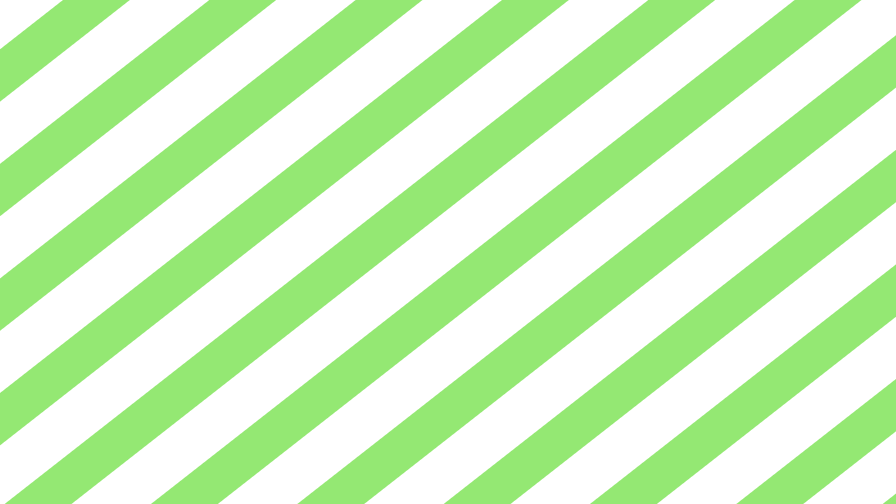
Reproduce this pattern procedurally as a Shadertoy shader.

```glsl
const vec3 BACKGROUND = vec3(1.0);
const vec3 STRIPE_COLOR = vec3(0.58, 0.91, 0.45);
const float STRIPE_ANGLE = radians(38.06); // slope above the horizontal
const float PERIOD = 0.179;                // spacing across stripes, in canvas heights
const float STRIPE_SHARE = 0.457;          // stripe width as a share of the period
const float STRIPE_PHASE = 0.26;           // first stripe centre, in periods

// Signed distance to the nearest stripe edge, negative inside
float stripeDistance(vec2 p) {
    vec2 normal = vec2(sin(STRIPE_ANGLE), -cos(STRIPE_ANGLE));
    float across = dot(p, normal) / PERIOD - STRIPE_PHASE;
    float fromCentre = abs(fract(across + 0.5) - 0.5);
    return (fromCentre - 0.5 * STRIPE_SHARE) * PERIOD;
}

void mainImage(out vec4 fragColor, in vec2 fragCoord) {
    vec2 p = fragCoord / iResolution.y;

    // One-pixel edge smoothing
    float pixel = 1.0 / iResolution.y;
    float coverage = clamp(0.5 - stripeDistance(p) / pixel, 0.0, 1.0);

    fragColor = vec4(mix(BACKGROUND, STRIPE_COLOR, coverage), 1.0);
}
```
